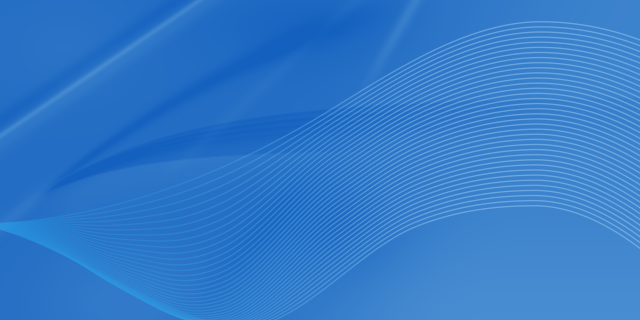
A Shadertoy shader for this background:

```glsl
// Blue abstract backdrop: soft light beams, a fan of curved folds and a wave of fine lines.

const vec3 DEEP_BLUE = vec3(0.075, 0.375, 0.745);
const vec3 PALE_BLUE = vec3(0.285, 0.555, 0.82);
const vec3 CYAN_LINE = vec3(0.16, 0.64, 0.92);
const vec3 WHITE_LINE = vec3(0.66, 0.83, 0.96);
const vec2 FAN_HUB = vec2(0.104, 0.375);
const int LINE_COUNT = 37;

float glow(float d, float width) {
    return exp(-d * d / (width * width));
}

// Soft elliptical spot
float spot(vec2 p, vec2 centre, vec2 size) {
    vec2 q = (p - centre) / size;
    return exp(-dot(q, q));
}

// Signed distance to the line through a and b, positive on its left
float lineSide(vec2 p, vec2 a, vec2 b) {
    vec2 dir = normalize(b - a);
    return dir.x * (p.y - a.y) - dir.y * (p.x - a.x);
}

// One-sided fold: crisp at d = 0, fading out over the given width
float fold(float d, float width) {
    return smoothstep(-0.006, 0.004, d) * exp(-max(d, 0.0) / width);
}

// Cubic from a to b (x, y) with slopes m.x and m.y
float hermite(float x, vec2 a, vec2 b, vec2 m) {
    float span = b.x - a.x;
    float u = (x - a.x) / span;
    float v = 1.0 - u;
    return a.y * v * v * (1.0 + 2.0 * u) + b.y * u * u * (3.0 - 2.0 * u)
         + span * u * v * (m.x * v - m.y * u);
}

float waveTop(float x) {
    vec2 rise = vec2(1.04, 0.661), crest = vec2(1.69, 0.932);
    if (x < rise.x) return hermite(x, vec2(0.0, 0.302), rise, vec2(0.06, 0.62));
    if (x < crest.x) return hermite(x, rise, crest, vec2(0.62, 0.0));
    return hermite(x, crest, vec2(2.0, 0.875), vec2(0.0, -0.37));
}

float waveBottom(float x) {
    vec2 dip = vec2(0.7, -0.02), rise = vec2(1.3, 0.292), crest = vec2(1.67, 0.357);
    if (x < dip.x) return hermite(x, vec2(0.0, 0.284), dip, vec2(-0.3, -0.25));
    if (x < rise.x) return hermite(x, dip, rise, vec2(-0.25, 0.4));
    if (x < crest.x) return hermite(x, rise, crest, vec2(0.4, 0.0));
    return hermite(x, crest, vec2(2.0, 0.224), vec2(0.0, -0.75));
}

// Height of wave line t; the lower left of the sheet turns back on itself
float waveLine(float t, float x, float top, float bottom) {
    float turn = 1.6 * smoothstep(0.0, 0.35, x) * (1.0 - smoothstep(0.5, 1.05, x));
    return mix(top, bottom, t * (1.0 + turn * (1.0 - t)));
}

float waveCoverage(vec2 p, float pixel) {
    const float STEP = 0.004;
    vec2 here = vec2(waveTop(p.x), waveBottom(p.x));
    vec2 next = vec2(waveTop(p.x + STEP), waveBottom(p.x + STEP));
    float clear = 1.0;
    for (int i = 0; i < LINE_COUNT; i++) {
        float t = float(i) / float(LINE_COUNT - 1);
        float y = waveLine(t, p.x, here.x, here.y);
        float slope = (waveLine(t, p.x + STEP, next.x, next.y) - y) / STEP;
        float d = abs(p.y - y) / sqrt(1.0 + slope * slope);
        clear *= 1.0 - 0.45 * (1.0 - smoothstep(0.0, 0.001 + pixel, d));
    }
    return 1.0 - clear;
}

// Broad light and shade, from 0 (deep) to 1 (pale)
float baseTone(vec2 p) {
    float tone = mix(0.3, 0.76, smoothstep(0.75, 1.75, p.x + 0.5 * (0.5 - p.y)));
    tone += 0.22 * smoothstep(0.45, 0.0, p.y) * smoothstep(0.7, 1.4, p.x);
    tone += 0.28 * spot(p, vec2(0.4, 0.05), vec2(0.3, 0.2));
    tone -= 0.3 * spot(p, vec2(1.05, 0.29), vec2(0.22, 0.16));
    tone -= 0.18 * spot(p, vec2(0.95, 0.92), vec2(0.3, 0.12));
    tone += 0.12 * spot(p, vec2(0.2, 0.85), vec2(0.22, 0.16));
    return tone;
}

// Straight diagonal beams
float beamTone(vec2 p) {
    float left = lineSide(p, vec2(0.0, 0.575), vec2(0.625, 1.0));
    float right = lineSide(p, vec2(1.15, 0.74), vec2(1.30, 1.0));
    float middle = lineSide(p, vec2(0.5, 0.43), vec2(0.94, 0.84));
    float lower = lineSide(p, vec2(0.68, 0.11), vec2(0.96, 0.43));
    float tone = 0.45 * glow(left, 0.009) + 0.2 * glow(left + 0.02, 0.025);
    tone -= 0.2 * glow(left - 0.04, 0.022);
    tone += 0.36 * glow(right, 0.018) * smoothstep(0.62, 0.95, p.y);
    tone += 0.1 * glow(middle, 0.02) * smoothstep(0.4, 0.55, p.y);
    return tone - 0.12 * glow(lower, 0.05) * spot(p, vec2(0.82, 0.27), vec2(0.3));
}

// Curved folds spreading right from the hub
float fanTone(vec2 p) {
    vec2 q = p - FAN_HUB;
    float reach = max(q.x, 0.0);
    float start = smoothstep(0.0, 0.15, q.x);
    float upper = q.y - reach * (0.8 - 0.24 * reach);
    float tone = -0.28 * glow(upper, 0.012 + 0.035 * reach) * (1.0 - smoothstep(0.7, 1.3, reach));
    for (int i = 0; i < 4; i++) {
        float k = float(i) / 3.0;
        float d = mix(0.32, 0.24, k) * (1.0 - exp(-mix(2.3, 2.6, k) * reach)) - q.y;
        tone -= mix(0.24, 0.1, k) * fold(d, 0.025) * (1.0 - 0.5 * smoothstep(0.9, 1.9, reach));
    }
    float lower = 0.155 * (1.0 - exp(-3.5 * reach)) - q.y;
    tone += 0.28 * fold(lower, 0.09) * (1.0 - smoothstep(0.5, 1.2, reach));
    float tail = lineSide(p, vec2(0.0, 0.29), FAN_HUB);
    return tone * start + 0.2 * glow(tail, 0.02) * (1.0 - smoothstep(-0.02, 0.08, q.x));
}

void mainImage(out vec4 fragColor, in vec2 fragCoord) {
    float pixel = 1.0 / iResolution.y;
    vec2 p = fragCoord * vec2(2.0 / iResolution.x, pixel);

    float tone = baseTone(p) + beamTone(p) + fanTone(p);
    vec3 color = mix(DEEP_BLUE, PALE_BLUE, clamp(tone, 0.0, 1.3));

    // Fine wave lines, cyan at the left and pale at the right
    vec3 lineColor = mix(CYAN_LINE, WHITE_LINE, smoothstep(0.4, 1.5, p.x));
    float strength = mix(0.65, 1.0, smoothstep(0.3, 1.3, p.x));
    color = mix(color, lineColor, strength * waveCoverage(p, pixel));
    fragColor = vec4(color, 1.0);
}
```
